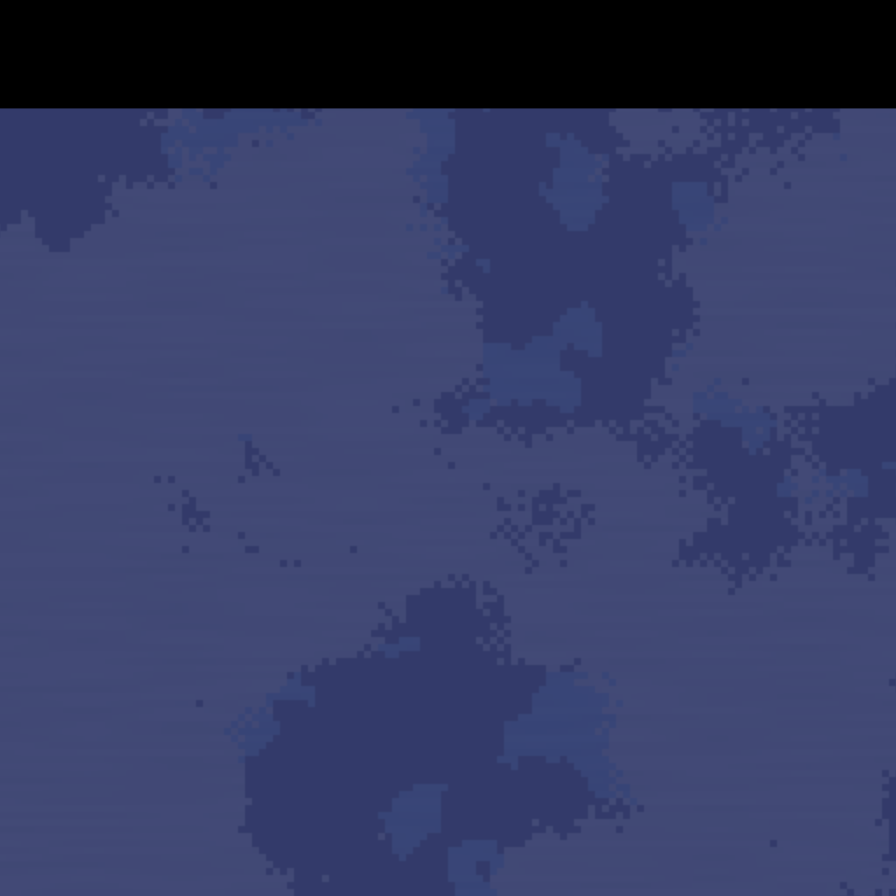
A WebGL 2 fragment shader for this texture:

```glsl
#version 300 es
precision highp float;
// Mottled night-blue ground under a plain black band at the top.
// Layered value noise makes cloudy patches on a coarse square grid; a
// threshold per cell breaks the grey patches into stipple at their rims.

uniform vec2 u_resolution;
out vec4 fragColor;

const vec3 DARK_BLUE  = vec3(0.200, 0.229, 0.415);
const vec3 CLEAR_BLUE = vec3(0.220, 0.270, 0.465);
const vec3 GREY_BLUE  = vec3(0.256, 0.285, 0.460);
const vec3 BAND_COLOR = vec3(0.0);

const float CELLS = 128.0;          // grid cells across the canvas
const float CELL_SOFTNESS = 0.18;   // blur of cell borders, in cells
const float BAND_START = 0.879;     // lower edge of the black band
const float GREY_SCALE = 4.6;       // grey patches across the canvas
const float BLUE_SCALE = 8.0;       // clear blue patches across the canvas
const vec2  GREY_RANGE = vec2(0.42, 0.58);
const float BLUE_LEVEL = 0.61;
const float ORDERED_SHARE = 0.35;   // regularity of the stipple
const float GAP_CENTER = 0.45;      // column where grey thins out
const float GAP_STRENGTH = 0.40;
const float ROW_VARIATION = 0.008;  // faint horizontal streaks

// Integer hash of a lattice point, from 0 to 1
float hash(vec2 point, uint seed) {
    uvec2 q = uvec2(ivec2(point));
    uint h = q.x * 1597334677u ^ q.y * 3812015801u ^ seed * 2654435769u;
    h = (h ^ (h >> 16)) * 2246822519u;
    h = (h ^ (h >> 13)) * 3266489917u;
    return float((h ^ (h >> 16)) >> 8) / 16777216.0;
}

float valueNoise(vec2 p, uint seed) {
    vec2 corner = floor(p);
    vec2 f = fract(p);
    f = f * f * (3.0 - 2.0 * f);
    float low = mix(hash(corner, seed), hash(corner + vec2(1, 0), seed), f.x);
    float high = mix(hash(corner + vec2(0, 1), seed), hash(corner + 1.0, seed), f.x);
    return mix(low, high, f.y);
}

float cloud(vec2 p, uint seed) {
    float sum = 0.0, weight = 0.5, total = 0.0;
    for (uint octave = 0u; octave < 4u; octave++) {
        sum += weight * valueNoise(p, seed + octave);
        total += weight;
        weight *= 0.5;
        p = p * 2.03 + 3.7;
    }
    return sum / total;
}

// Random threshold blended with a 2 by 2 ordered one
float stippleThreshold(vec2 cell) {
    vec2 parity = mod(cell, 2.0);
    float ordered = 0.125 + 0.5 * abs(parity.x - parity.y) + 0.25 * parity.y;
    return mix(hash(cell, 71u), ordered, ORDERED_SHARE);
}

vec3 cellColor(vec2 cell) {
    vec2 p = (cell + 0.5) / CELLS;

    // Crisp clear blue patches
    float blue = step(BLUE_LEVEL, cloud(p * BLUE_SCALE + 5.3, 11u));
    vec3 color = mix(DARK_BLUE, CLEAR_BLUE, blue);

    // Stippled grey patches, sparser around one column
    float field = cloud(p * GREY_SCALE + 9.1, 31u);
    field += GAP_STRENGTH * (abs(p.x - GAP_CENTER) - 0.25);
    float coverage = smoothstep(GREY_RANGE.x, GREY_RANGE.y, field);
    float grey = step(stippleThreshold(cell), coverage);
    color = mix(color, GREY_BLUE, grey);

    // Streaks only on the lighter patches
    float streak = valueNoise(vec2(p.x * 10.0, cell.y), 53u) - 0.5;
    return color + ROW_VARIATION * streak * max(grey, blue);
}

void main() {
    vec2 uv = gl_FragCoord.xy / u_resolution;
    float pixel = 1.0 / u_resolution.y;

    // Blend the four nearest cells across soft borders
    vec2 grid = uv * CELLS - 0.5;
    vec2 cell = floor(grid);
    float soft = clamp(CELLS * pixel * 0.5, CELL_SOFTNESS, 0.5);
    vec2 blend = smoothstep(0.5 - soft, 0.5 + soft, fract(grid));
    vec3 lower = mix(cellColor(cell), cellColor(cell + vec2(1, 0)), blend.x);
    vec3 upper = mix(cellColor(cell + vec2(0, 1)), cellColor(cell + 1.0), blend.x);
    vec3 color = mix(lower, upper, blend.y);

    // Black band
    float band = smoothstep(BAND_START - pixel, BAND_START + pixel, uv.y);
    fragColor = vec4(mix(color, BAND_COLOR, band), 1.0);
}
```
